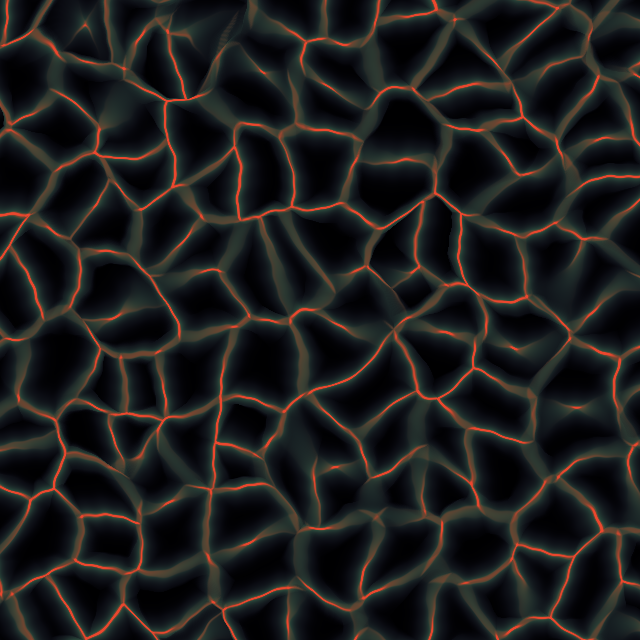
This texture is drawn by a WebGL 2 fragment shader. Its source:

```glsl
#version 300 es
precision highp float;
// Glowing red cell walls, smeared over drifting cellular noise on near-black.
uniform vec2 u_resolution;
out vec4 fragColor;

const int SLICES = 20;
const float CELLS = 10.5;

vec4 hash4(vec2 cell) {
    vec4 q = vec4(dot(cell, vec2(127.1, 311.7)), dot(cell, vec2(269.5, 183.3)),
                  dot(cell, vec2(419.2, 371.9)), dot(cell, vec2(93.7, 241.3)));
    return fract(sin(q) * 43758.55);
}

// Layered sines bend the walls, with a little fine roughness.
vec2 warp(vec2 p) {
    p += 0.13 * sin(p.yx * 2.1 + vec2(0.4, 2.3));
    p += 0.05 * sin(p.yx * 4.7 + p * 1.3 + vec2(1.9, 0.7));
    return p + 0.008 * sin(p.yx * 19.0 + vec2(3.1, 5.2));
}

// Distance to the wall between the two nearest drifting seeds.
float wallDistance(vec2 local, vec4 seeds[16], float time) {
    float d1 = 1e3, d2 = 1e3;
    vec2 r1 = vec2(0.0), r2 = vec2(0.0);
    for (int k = 0; k < 16; k++) {
        vec4 s = seeds[k];
        vec2 corner = vec2(float(k % 4), float(k / 4)) - 1.0;
        float drift = time * mix(0.1, 1.3, s.z);
        vec2 swing = sin(6.2832 * s.xy + drift * vec2(1.0, s.w * 2.0 - 1.0));
        vec2 r = corner + 0.5 + 0.43 * swing - local;
        float d = dot(r, r);
        if (d < d1) {
            d2 = d1; r2 = r1;
            d1 = d;  r1 = r;
        } else if (d < d2) {
            d2 = d;  r2 = r;
        }
    }
    return 0.5 * (d2 - d1) / max(length(r2 - r1), 0.02);
}

void main() {
    float side = min(u_resolution.x, u_resolution.y);
    vec2 p = warp(gl_FragCoord.xy / side * CELLS + 3.0);
    vec2 base = floor(p);
    vec2 local = p - base;

    // Shift the 4x4 block so that it is centred on the point.
    vec2 shift = step(local, vec2(0.5));
    base -= shift;
    local += shift;

    vec4 seeds[16];
    for (int k = 0; k < 16; k++) {
        seeds[k] = hash4(base + vec2(float(k % 4), float(k / 4)) - 1.0);
    }

    // Average thin walls and their wide halo over the drift.
    float lineWidth = max(0.036, 1.5 * CELLS / side);
    float wall = 0.0, halo = 0.0;
    for (int i = 0; i < SLICES; i++) {
        float time = (float(i) + 0.5) / float(SLICES);
        float d = wallDistance(local, seeds, time);
        wall += 1.0 - smoothstep(0.0, lineWidth, d);
        halo += exp(-7.0 * d);
    }
    wall /= float(SLICES);
    halo /= float(SLICES);

    // Blue-black interior, teal halo, brown smear, red core.
    vec3 color = vec3(0.0, 0.0, 0.02) + halo * vec3(0.20, 0.19 + 0.2 * halo, 0.26);
    color *= smoothstep(-0.05, 0.22, halo);
    color = mix(color, vec3(0.42, 0.27, 0.19), smoothstep(0.05, 0.42, wall));
    color = mix(color, vec3(0.92, 0.28, 0.18), smoothstep(0.36, 0.74, wall));
    fragColor = vec4(color, 1.0);
}
```
